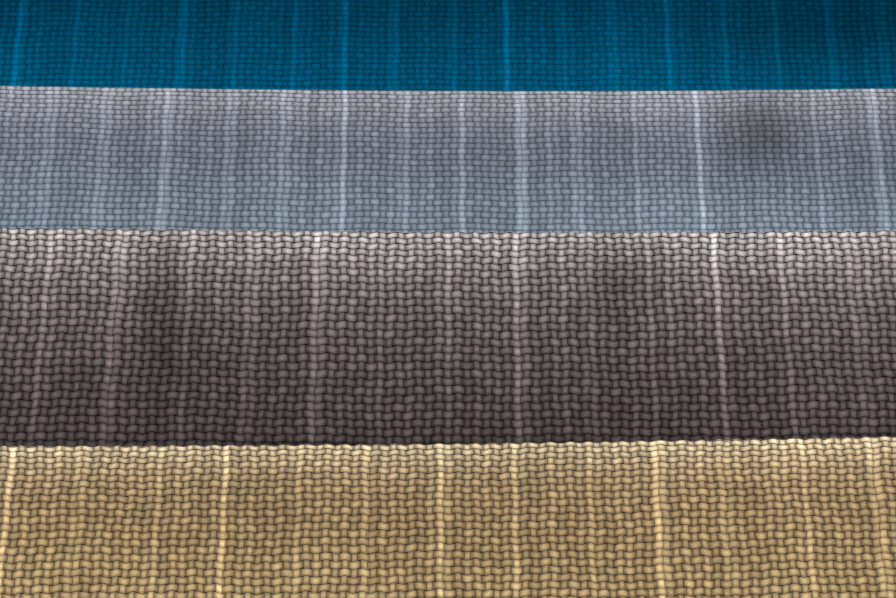
This texture is drawn by a Shadertoy shader. Its source:

```glsl
#define PI 3.14159265
#define FOLD_DENSITY 0.55   // extra rows squeezed in at the crest of a fold
#define FOLD_REACH 0.05     // how far down that squeeze extends
#define FAN 0.15            // warp threads spreading toward the viewer
#define WOBBLE 0.10         // thread irregularity, in cells
#define SLUB_WIDTH 0.0065   // half width of the thick warp threads
#define SLUB_GLOW 0.24
#define FIBRE 0.07

struct Cloth {
    vec3 crest, body, hem;  // colours from the fold down to its lower end
    vec2 pitch;             // size of one weave cell
    float slubGap, slubStart;
    float relief;           // weave contrast, lower when out of focus
    float falloff, drop;    // length of crest light, visible height
};

float hash(vec2 p) {
    p = fract(p * vec2(0.1031, 0.1173));
    p += dot(p, p.yx + 33.33);
    return fract((p.x + p.y) * p.x * 17.3);
}

float layeredSines(vec2 p) {
    float sum = 0.0, gain = 0.5;
    for (int i = 0; i < 4; i++) {
        sum += gain * sin(p.x + 1.7 * sin(p.y)) * cos(p.y * 0.9 - p.x * 0.3);
        p = mat2(1.5, 1.1, -1.1, 1.5) * p + 2.3;
        gain *= 0.55;
    }
    return sum;
}

// Rounded cross section of a yarn
float yarn(float x, float halfWidth) {
    float t = x / halfWidth;
    return sqrt(max(1.0 - t * t, 0.0));
}

// Plain weave: weft and warp take turns passing on top
float weave(vec2 q, float slub) {
    vec2 id = floor(q), f = fract(q) - 0.5;
    float turn = 1.0 - 2.0 * mod(id.x + id.y, 2.0);
    float plump = hash(id + 7.0);
    float weft = yarn(f.y, 0.43 + 0.06 * plump) * (0.56 + 0.44 * turn * cos(PI * f.x));
    float warp = yarn(f.x, 0.34 + 0.12 * slub) * (0.47 - 0.43 * turn * cos(PI * f.y));
    float height = max(weft, warp * (1.0 + 0.3 * slub));
    return height * (0.88 + 0.24 * plump) + 0.22 * f.y * height;
}

// Every third slub is strong, the others faint
float slubThread(float x, Cloth c) {
    float n = (x - c.slubStart) / c.slubGap;
    float k = floor(n + 0.5);
    float jitter = 0.16 * (hash(vec2(k + 40.0, c.slubGap * 900.0)) - 0.5);
    float strong = 1.0 - step(0.5, mod(k, 3.0));
    jitter *= 1.0 - strong;
    float away = (n - k - jitter) * c.slubGap / SLUB_WIDTH;
    return exp(-away * away) * mix(0.5, 1.0, strong);
}

vec3 shadeCloth(vec2 p, float edge, Cloth c) {
    float down = max(edge - p.y, 0.0);
    float x = 0.75 + (p.x - 0.75) / (1.0 + FAN * down);
    float rows = down + FOLD_DENSITY * FOLD_REACH * (1.0 - exp(-down / FOLD_REACH));
    vec2 q = vec2(x, -rows) / c.pitch;
    q += WOBBLE * vec2(sin(q.y * 0.7 + 2.0 * sin(q.x * 0.3)),
                       sin(q.x * 0.5) + sin(q.x * 0.17 + q.y * 0.2));

    // Slow change of light over the fold
    vec3 col = mix(c.body, c.hem, smoothstep(0.25, 1.0, down / c.drop));
    float lit = exp(-pow(down / c.falloff, 1.4));
    col = mix(col, c.crest, lit);
    col *= 1.0 + 0.06 * layeredSines(vec2(p.x * 5.0, p.y * 9.0));

    // Yarn relief fades when a cell gets close to one pixel
    float slub = slubThread(x, c);
    float pixel = 1.0 / iResolution.y;
    float sharp = c.relief * smoothstep(1.0, 3.0, c.pitch.y / pixel);
    col *= mix(1.0, 0.32 + 1.02 * weave(q, slub), sharp);
    col *= 1.0 + FIBRE * c.relief * layeredSines(q * vec2(5.0, 9.0));
    float streak = hash(vec2(floor(q.x), 3.0)) - 0.5;
    return col * (1.0 + 0.10 * streak) + SLUB_GLOW * slub * (0.35 + 0.65 * c.body) * col / (col + 0.25);
}

float dent(vec2 p, vec2 centre, vec2 size) {
    vec2 d = (p - centre) / size;
    return exp(-dot(d, d));
}

void mainImage(out vec4 fragColor, in vec2 fragCoord) {
    vec2 p = fragCoord / iResolution.y;
    p.x *= 1.5 * iResolution.y / iResolution.x;
    float soft = 1.2 / iResolution.y;

    Cloth teal = Cloth(vec3(0.0, 0.22, 0.32), vec3(0.0, 0.25, 0.36), vec3(0.005, 0.32, 0.45),
        vec2(0.0120, 0.0092), 0.0889, 0.3125, 0.42, 0.07, 0.21);
    Cloth slate = Cloth(vec3(0.60, 0.61, 0.64), vec3(0.42, 0.44, 0.48), vec3(0.47, 0.52, 0.57),
        vec2(0.0130, 0.0100), 0.0977, 0.2850, 0.55, 0.055, 0.24);
    Cloth taupe = Cloth(vec3(0.66, 0.63, 0.62), vec3(0.38, 0.345, 0.345), vec3(0.31, 0.27, 0.27),
        vec2(0.0158, 0.0136), 0.1100, 0.2050, 0.95, 0.085, 0.36);
    Cloth sand = Cloth(vec3(0.77, 0.70, 0.57), vec3(0.58, 0.49, 0.36), vec3(0.63, 0.54, 0.39),
        vec2(0.0155, 0.0130), 0.1195, 0.3810, 0.82, 0.045, 0.26);

    // Fold crests, slightly bowed and scalloped by the yarns
    float scallop = 0.0012 * sin(p.x * 200.0 + sin(p.x * 31.0));
    float slateEdge = 0.857 - 0.009 * sin(p.x * 1.75);
    float taupeEdge = 0.619 - 0.008 * sin(p.x * 1.65) + scallop;
    float sandEdge = 0.254 + 0.007 * p.x * p.x + scallop;

    // Layers from the back to the front
    vec3 col = shadeCloth(p, 1.06, teal);
    col *= 1.0 - 0.25 * dent(p, vec2(1.42, 0.96), vec2(0.25, 0.08));

    vec3 layer = shadeCloth(p, slateEdge, slate);
    layer *= 1.0 - 0.24 * dent(p, vec2(1.27, 0.78), vec2(0.06, 0.07));
    col = mix(col, layer, smoothstep(-soft, soft, slateEdge - p.y));

    layer = shadeCloth(p, taupeEdge, taupe);
    layer *= 1.0 - 0.22 * dent(p, vec2(0.28, 0.47), vec2(0.06, 0.14));
    layer *= 1.0 - 0.22 * dent(p, vec2(1.05, 0.53), vec2(0.08, 0.07));
    layer *= 1.0 - 0.25 * exp(-max(p.y - sandEdge, 0.0) / 0.012);
    col = mix(col, layer, smoothstep(-soft, soft, taupeEdge - p.y));

    layer = shadeCloth(p, sandEdge, sand);
    col = mix(col, layer, smoothstep(-soft, soft, sandEdge - p.y));

    fragColor = vec4(clamp(col, 0.0, 1.0), 1.0);
}
```
